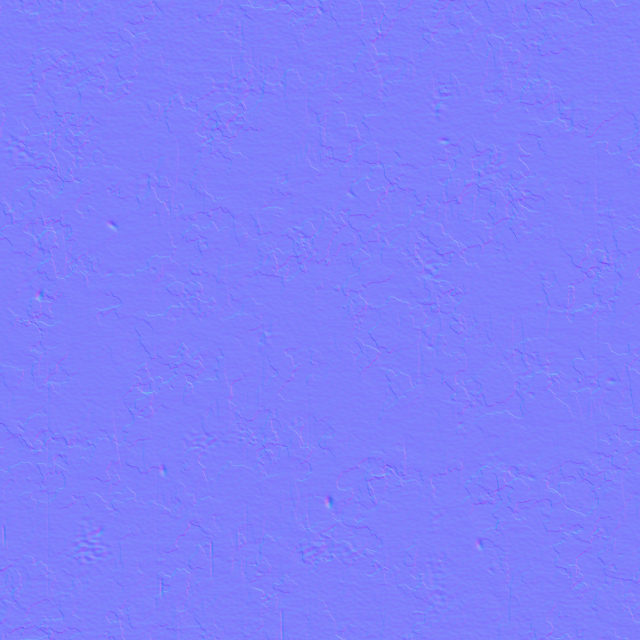
Give the GLSL for this texture map, as a WebGL 1 fragment shader.

```glsl
precision highp float;
// Tangent-space normal map of an old painted wall: a height field of fine grain,
// ragged flake edges, crumbly patches, vertical scratches and a few pits is
// differentiated numerically and its surface normal is encoded as a colour.
uniform vec2 u_resolution;

const float SAMPLE_STEP = 1.0 / 1024.0;
const float BLUE_LEVEL = 0.99;

float hash(vec2 p) {
  vec3 q = fract(vec3(p.xyx) * 0.1031);
  q += dot(q, q.yzx + 33.33);
  return fract((q.x + q.y) * q.z);
}

vec2 hash2(float n) {
  return vec2(hash(vec2(n, 3.7)), hash(vec2(n, 91.3)));
}

float cornerRamp(vec2 cell, vec2 offset) {
  float angle = 6.2832 * hash(cell);
  return dot(vec2(cos(angle), sin(angle)), offset);
}

float gradientNoise(vec2 p) {
  vec2 i = floor(p);
  vec2 f = p - i;
  vec2 u = f * f * f * (f * (f * 6.0 - 15.0) + 10.0);
  vec2 e = vec2(1.0, 0.0);
  return mix(mix(cornerRamp(i, f), cornerRamp(i + e.xy, f - e.xy), u.x),
             mix(cornerRamp(i + e.yx, f - e.yx), cornerRamp(i + e.xx, f - e.xx), u.x), u.y);
}

float fbm(vec2 p) {
  float sum = 0.0;
  float amp = 1.0;
  for (int k = 0; k < 4; k++) {
    sum += amp * gradientNoise(p);
    p = p * 2.03 + 17.1;
    amp *= 0.5;
  }
  return sum;
}

// Fine paint grain, rougher towards the top and bottom of the wall
float grain(vec2 p) {
  float rough = 1.0 + 0.5 * smoothstep(0.7, 1.0, p.y) + 0.35 * smoothstep(0.3, 0.0, p.y);
  float fine = 0.00017 * gradientNoise(p * vec2(130.0, 190.0));
  float streaks = 0.00018 * gradientNoise(p * vec2(28.0, 85.0) + 40.0);
  return rough * (fine + streaks);
}

// One layer of thin paint whose ragged rim shows only in places
float flakes(vec2 p, vec2 freq, float seed, float thickness) {
  float visible = smoothstep(0.02, 0.32, gradientNoise(p * 10.0 + seed * 1.7));
  float sheet = smoothstep(-0.05, 0.05, fbm(p * freq + seed));
  return thickness * visible * (sheet - 0.5);
}

// Small clusters of broken crumbs
float crumbs(vec2 p) {
  float patchMask = smoothstep(0.32, 0.6, gradientNoise(p * 11.0 + 63.0));
  return 0.0016 * patchMask * gradientNoise(p * vec2(85.0, 120.0));
}

// Vertical groove with a slight wobble and broken depth
float scratch(vec2 p, float x, float yMid, float halfLength, float depth) {
  float dx = (p.x - x + 0.003 * gradientNoise(vec2(p.y * 14.0, x * 50.0))) / 0.0018;
  float reach = 1.0 - smoothstep(0.7 * halfLength, halfLength, abs(p.y - yMid));
  float broken = smoothstep(-0.3, 0.4, gradientNoise(vec2(x * 90.0, p.y * 30.0)));
  return -depth * reach * broken * exp(-dx * dx);
}

// Tilted oval dent
float pit(vec2 p, vec2 center, float radius, float tilt, float depth) {
  vec2 d = p - center;
  float c = cos(tilt);
  float s = sin(tilt);
  d = vec2(c * d.x + s * d.y, 1.7 * (c * d.y - s * d.x)) / radius;
  return -depth * exp(-dot(d, d));
}

float height(vec2 p) {
  float h = grain(p) + crumbs(p);
  for (int k = 0; k < 4; k++) {
    float n = float(k);
    h += flakes(p, vec2(17.0 + 2.0 * n, 19.0 + n), 11.0 + 23.7 * n, 0.00046);
  }
  h += flakes(p, vec2(22.0, 6.0), 131.0, 0.0003);
  for (int k = 0; k < 9; k++) {
    vec2 r = hash2(float(k) + 5.0);
    float isLong = step(float(k), 4.5);
    float yMid = mix(0.25 * r.y, r.y, isLong);
    h += scratch(p, r.x, yMid, mix(0.035, 0.4, isLong), mix(0.0009, 0.00022, isLong));
  }
  for (int k = 0; k < 16; k++) {
    vec2 r = hash2(float(k) + 40.0);
    vec2 form = hash2(float(k) + 80.0);
    h += pit(p, r, mix(0.004, 0.008, form.x), 6.2832 * form.y, mix(0.0006, 0.0032, form.x * form.x));
  }
  return h;
}

void main() {
  vec2 p = gl_FragCoord.xy / u_resolution;
  vec2 e = vec2(SAMPLE_STEP, 0.0);
  vec2 slope = vec2(height(p + e.xy) - height(p - e.xy),
                    height(p + e.yx) - height(p - e.yx)) / (2.0 * SAMPLE_STEP);
  vec3 normal = normalize(vec3(-slope, 1.0));
  gl_FragColor = vec4((0.5 + 0.5 * normal) * vec3(1.0, 1.0, BLUE_LEVEL), 1.0);
}
```
